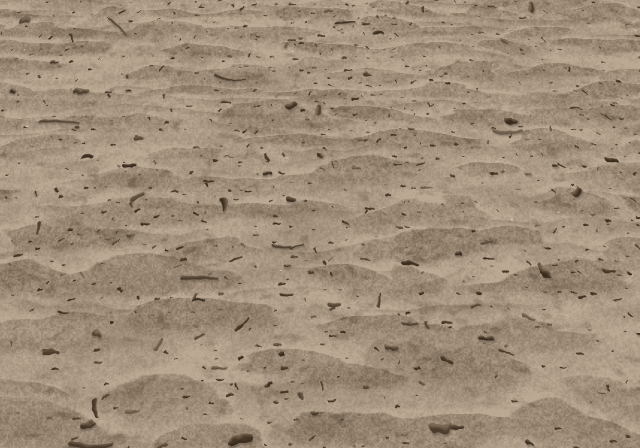
This texture is drawn by a Shadertoy shader. Its source:

```glsl
#define LIT_SAND vec3(0.712, 0.642, 0.560)
#define SHADED_SAND vec3(0.515, 0.445, 0.372)
#define DARK_WOOD vec3(0.22, 0.165, 0.11)
#define PALE_WOOD vec3(0.48, 0.405, 0.33)
#define PERSPECTIVE 0.5
#define HOLLOW_CELL vec2(0.42, 0.145)
#define HOLLOW_DEPTH 0.53
#define CREST_DEPTH 0.45
#define GRAIN_SCALE 300.0
#define GRAIN_DEPTH 0.52

// Sine-free hash: four random values per lattice point
vec4 hash4(vec2 p) {
    vec4 q = fract(p.xyxy * vec4(0.1031, 0.1030, 0.0973, 0.1099));
    q += dot(q, q.wzxy + 33.33);
    return fract((q.xxyz + q.yzzw) * q.zywx);
}

float noise(vec2 p) {
    vec2 i = floor(p), f = fract(p);
    f *= f * (3.0 - 2.0 * f);
    float a = mix(hash4(i).x, hash4(i + vec2(1, 0)).x, f.x);
    float b = mix(hash4(i + vec2(0, 1)).x, hash4(i + vec2(1, 1)).x, f.x);
    return mix(a, b, f.y);
}

float fbm(vec2 p) {
    float sum = 0.0, amp = 0.53;
    for (int i = 0; i < 4; i++) {
        sum += amp * noise(p);
        p = mat2(1.7, 0.8, -0.8, 1.7) * p + 17.3;
        amp *= 0.5;
    }
    return sum;
}

// Lens-shaped hollows: crisp arched top, soft bottom. x = shade, y = lit rim
vec2 hollows(vec2 g) {
    vec2 result = vec2(0.0);
    vec2 base = floor(g / HOLLOW_CELL);
    for (int j = -1; j <= 1; j++)
    for (int i = -1; i <= 1; i++) {
        vec2 id = base + vec2(i, j);
        vec4 h = hash4(id + 61.0);
        float stagger = 0.5 * mod(id.y, 2.0) - 0.25;
        vec2 center = (id + 0.5 + vec2(stagger, 0.0) + 0.6 * (h.xy - 0.5)) * HOLLOW_CELL;
        vec2 radius = HOLLOW_CELL * vec2(mix(0.26, 0.75, h.z), mix(0.24, 0.55, h.w));
        vec2 q = (g - center) / radius;
        q.y += 0.9 * (h.x - 0.5) * q.x;
        float arch = 1.0 - q.x * q.x;
        float top = arch - q.y;
        float body = smoothstep(-0.04, 0.10, top) * smoothstep(-0.8, 0.1, q.y + 0.4 * arch);
        body *= smoothstep(0.0, 0.35, arch);
        float rim = smoothstep(-0.7, -0.04, top) * smoothstep(0.10, -0.04, top);
        rim *= smoothstep(0.0, 0.5, arch);
        result = max(result, vec2(body * mix(0.55, 1.0, h.y), rim));
    }
    return result;
}

// Scattered rough capsules. x = coverage, y = height across the piece, z = tone
vec3 scatter(vec2 g, float cell, float density, vec2 sizes, float slim, float px, float seed) {
    vec3 best = vec3(0.0);
    vec2 base = floor(g / cell);
    float clump = 0.2 + 1.6 * noise(g * 3.5 + seed);
    for (int j = -1; j <= 1; j++)
    for (int i = -1; i <= 1; i++) {
        vec2 id = base + vec2(i, j);
        vec4 place = hash4(id + seed), form = hash4(id + seed + 37.0);
        if (place.x > density * clump) continue;
        vec2 d = g - (id + 0.5 + 0.8 * (place.yz - 0.5)) * cell;
        float turn = place.w - 0.5;
        float angle = 11.0 * turn * turn * turn;
        float len = mix(sizes.x, sizes.y, form.x * form.x);
        float wid = len * slim * mix(0.45, 1.0, form.y);
        d = mat2(cos(angle), -sin(angle), sin(angle), cos(angle)) * d;
        d.y += 0.4 * (form.z - 0.5) * d.x * d.x / len;
        vec2 rough = d * mix(0.2, 1.3, slim) / wid + 90.0 * form.xy;
        d += 0.9 * wid * (vec2(noise(rough), noise(rough + 9.0)) - 0.5);
        float taper = wid * mix(1.0, 0.6, smoothstep(-len, len, d.x));
        float dist = length(vec2(max(abs(d.x) - len + wid, 0.0), d.y)) - taper;
        float cover = smoothstep(px, -px, dist);
        if (cover > best.x) best = vec3(cover, d.y / wid, form.w);
    }
    return best;
}

// Lay debris over the sand with a contact shadow and a paler upper side
vec3 layDebris(vec3 col, vec3 piece, float shadow, float paleness) {
    col = mix(col, SHADED_SAND * 0.7, 0.6 * shadow);
    float light = smoothstep(-0.5, 0.8, piece.y) * paleness + 0.75 * piece.z * piece.z;
    return mix(col, mix(DARK_WOOD, PALE_WOOD, clamp(light, 0.0, 1.0)), piece.x);
}

void mainImage(out vec4 fragColor, in vec2 fragCoord) {
    vec2 uv = fragCoord / iResolution.y;
    float nearness = 1.0 - PERSPECTIVE * uv.y;
    float px = 0.75 / (iResolution.y * nearness);
    float across = (uv.x - 0.5 * iResolution.x / iResolution.y) / nearness + 5.0;
    vec2 flatGround = vec2(across, 5.0 - log(nearness) / PERSPECTIVE);
    vec2 dunes = vec2(across, 5.0 + (1.0 / nearness - 1.0) / PERSPECTIVE);

    // Wind-worn relief
    vec2 warp = vec2(fbm(dunes * vec2(4, 9)), fbm(dunes * vec2(4, 11) + 40.0)) - 0.5;
    vec2 hollow = hollows(dunes + warp * vec2(0.32, 0.12));
    float phase = fract(dunes.y * 8.0 + 3.4 * fbm(dunes * vec2(2.0, 3.0) + 7.0));
    float crest = phase * phase * smoothstep(1.0, 0.92, phase);
    crest *= smoothstep(0.3, 0.7, noise(dunes * vec2(4, 8) + 23.0));

    // Sand tone, soft dimples and grain
    float grain = noise(uv * GRAIN_SCALE) + 0.6 * noise(uv * GRAIN_SCALE * 0.4 + 80.0) - 0.8;
    float dimples = smoothstep(0.60, 0.85, fbm(flatGround * vec2(22, 38) + 3.0));
    float shade = 0.13 + HOLLOW_DEPTH * hollow.x - 0.2 * hollow.y * (1.0 - hollow.x);
    shade += CREST_DEPTH * crest * (1.0 - 0.6 * hollow.x) + 0.45 * dimples;
    shade += 0.7 * (fbm(dunes * vec2(6, 17)) - 0.5);
    shade += GRAIN_DEPTH * grain * (0.75 + 0.4 * hollow.x);
    vec3 col = mix(LIT_SAND, SHADED_SAND, clamp(shade, -0.1, 1.25));

    // Crumbs, chips, pebbles and sticks
    vec2 drop = vec2(-0.002, 0.005);
    vec3 crumbs = scatter(flatGround, 0.045, 0.44, vec2(0.0035, 0.011), 0.6, px, 11.0);
    vec3 chips = scatter(flatGround, 0.11, 0.58, vec2(0.008, 0.026), 0.36, px, 93.0);
    vec3 pebbles = scatter(flatGround, 0.19, 0.42, vec2(0.010, 0.030), 0.62, px, 171.0);
    vec3 sticks = scatter(flatGround, 0.4, 0.42, vec2(0.03, 0.10), 0.13, px, 259.0);
    float pebbleShadow = scatter(flatGround + drop, 0.19, 0.42, vec2(0.010, 0.030), 0.62, 3.0 * px, 171.0).x;
    float stickShadow = scatter(flatGround + drop, 0.4, 0.42, vec2(0.03, 0.10), 0.13, 3.0 * px, 259.0).x;
    col = layDebris(col, crumbs, 0.0, 0.35);
    col = layDebris(col, chips, 0.0, 0.4);
    col = layDebris(col, pebbles, pebbleShadow, 0.8);
    col = layDebris(col, sticks, stickShadow, 0.5);

    // Rare pale shell bits
    float shells = scatter(flatGround, 0.15, 0.14, vec2(0.003, 0.007), 0.6, px, 347.0).x;
    col = mix(col, vec3(0.84, 0.79, 0.72), 0.85 * shells);
    fragColor = vec4(col, 1.0);
}
```
